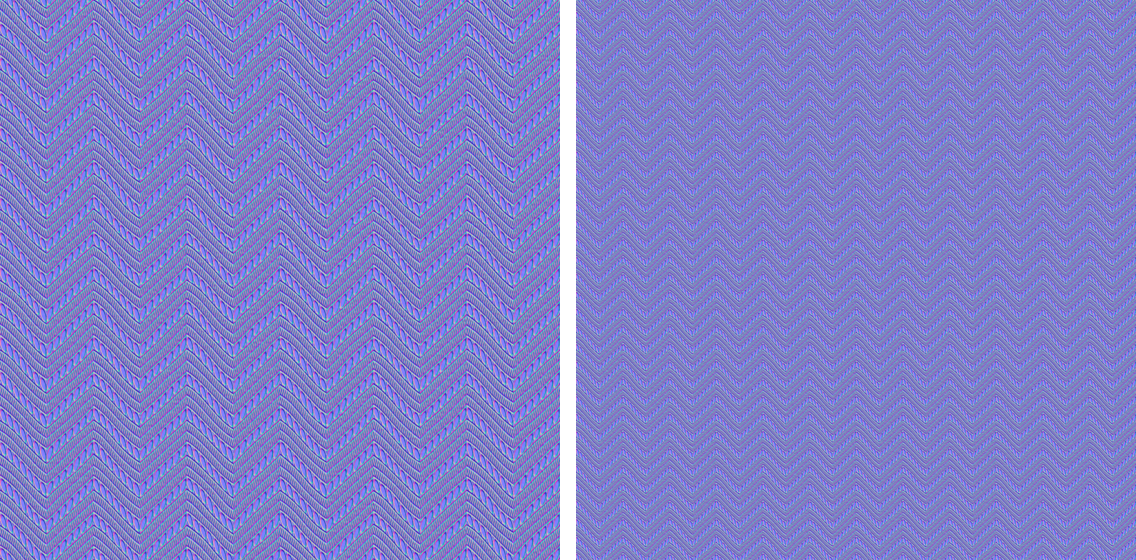
Left, the tile; right, the same tile 2 across and 2 down.
Reproduce this texture map procedurally as a WebGL 2 fragment shader.

```glsl
#version 300 es
precision highp float;

uniform vec2 u_resolution;
out vec4 fragColor;

// Layout, in repeats per canvas
const float CHEVRONS = 6.0;
const float ROWS = 16.0;
const float DROP = 1.25;          // peak to valley, in rows
const float S_CURVE = 0.35;       // bend of the falling flank
const float LEAN = 0.2;           // slant of holes and ribs toward the peak

// Lace holes, per flank
const float HOLES = 7.0;
const float LACE_TOP = 0.42;      // share of a row taken by the lace band
const float HOLE_CENTER = 0.21;
const vec2 HOLE_RADIUS = vec2(0.43, 0.155);
const float HOLE_SHEAR = 0.5;
const float LACE_HEIGHT = 0.0042;

// Knitted bands
const float COURSES = 2.0;
const float RIBS = 21.0;          // per flank
const float RIB_HEIGHT = 0.0034;
const float CORD_HEIGHT = 0.0014;
const float CORD_EDGE = 0.2;      // rounded share at each side of a course

// Irregularity
const float WOBBLE = 0.07;
const float FUZZ_HEIGHT = 0.0014;
const float FUZZ_CELLS = 256.0;

const float TAU = 6.28318;
const float EPS = 0.0004;
const float MAX_SLOPE = 2.8;
const int SAMPLES = 4;
const float FILTER_WIDTH = 1.35;  // sampling footprint, relative to the pixel

float hash(vec2 p) {
    vec3 q = fract(vec3(p.xyx) * 0.1031);
    q += dot(q, q.yzx + 33.33);
    return fract((q.x + q.y) * q.z);
}

// Value noise that wraps over the canvas
float noise(vec2 uv, float cells) {
    vec2 p = uv * cells;
    vec2 i = floor(p);
    vec2 f = fract(p);
    f = f * f * (3.0 - 2.0 * f);
    vec2 a = mod(i, cells);
    vec2 b = mod(i + 1.0, cells);
    return mix(mix(hash(a), hash(vec2(b.x, a.y)), f.x),
               mix(hash(vec2(a.x, b.y)), hash(b), f.x), f.y);
}

// Smooth plateau over 0 to 1 with falling edges
float plateau(float t, float edge) {
    return smoothstep(0.0, edge, t) * (1.0 - smoothstep(1.0 - edge, 1.0, t));
}

// Recess of one lace hole: 1 on its floor, 0 outside
float laceHole(float along, float f, vec2 cell) {
    float slot = along * HOLES;
    float dx = fract(slot) - 0.5;
    float jitter = hash(vec2(floor(slot) + 2.0 + 12.0 * cell.x, cell.y));
    float dy = f - HOLE_CENTER - HOLE_SHEAR * DROP * dx / HOLES + 0.03 * (jitter - 0.5);
    vec2 q = vec2(dx, dy) / (HOLE_RADIUS * (0.92 + 0.14 * jitter));
    return 1.0 - smoothstep(0.76, 1.14, length(q));
}

float height(vec2 uv) {
    // Zigzag coordinates: along the flank and across the row
    float k = uv.x * CHEVRONS;
    float s = fract(k);
    float flank = 1.0 - abs(1.0 - 2.0 * s);
    float curve = s < 0.5 ? mix(flank, smoothstep(0.0, 1.0, flank), S_CURVE) : flank;
    float v = uv.y * ROWS + DROP * curve + WOBBLE * (noise(uv, 24.0) - 0.5);
    float row = floor(v);
    float f = v - row;
    float along = flank + LEAN * (f - HOLE_CENTER);
    vec2 cell = vec2(mod(floor(k * 2.0), 2.0 * CHEVRONS), mod(row, ROWS));

    // Courses of slanted ribs, each shifted half a rib
    float band = (f - LACE_TOP) / (1.0 - LACE_TOP) * COURSES;
    float rib = 0.5 + 0.5 * sin(TAU * (along * RIBS + 0.5 * floor(band)));
    float knit = plateau(fract(band), CORD_EDGE) * (CORD_HEIGHT + RIB_HEIGHT * rib);

    // Ribbed lace strands, open at the holes
    float open = laceHole(along, f, cell);
    float strand = plateau(f / LACE_TOP, 0.1) * (1.0 - open);
    float lace = strand * (LACE_HEIGHT + 0.4 * RIB_HEIGHT * rib);

    bool inLace = f < LACE_TOP;
    float fuzz = FUZZ_HEIGHT * (inLace ? 1.0 - 0.8 * open : 1.0);
    return (inLace ? lace : knit) + fuzz * (noise(uv, FUZZ_CELLS) - 0.5);
}

// Surface normal packed into colour
vec3 normalColor(vec2 uv) {
    float h = height(uv);
    vec2 slope = vec2(height(uv + vec2(EPS, 0.0)), height(uv + vec2(0.0, EPS))) - h;
    slope = clamp(slope / EPS, -MAX_SLOPE, MAX_SLOPE);
    return 0.5 + 0.5 * normalize(vec3(-slope, 1.0));
}

void main() {
    // Average several samples per pixel to smooth the fine ribs
    vec3 color = vec3(0.0);
    for (int j = 0; j < SAMPLES; j++) {
        for (int i = 0; i < SAMPLES; i++) {
            vec2 offset = ((vec2(i, j) + 0.5) / float(SAMPLES) - 0.5) * FILTER_WIDTH;
            color += normalColor((gl_FragCoord.xy + offset) / u_resolution);
        }
    }
    fragColor = vec4(color / float(SAMPLES * SAMPLES), 1.0);
}
```
